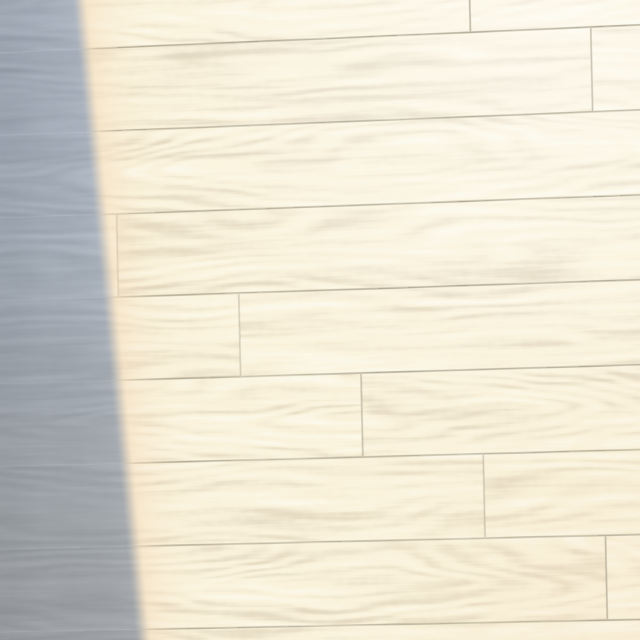
This texture is drawn by a WebGL 1 fragment shader. Its source:

```glsl
precision highp float;
uniform vec2 u_resolution;

#define ROW_HEIGHT 0.1294
#define FIRST_SEAM 0.0819
#define ROW_TILT 0.044
#define TILT_FALLOFF 0.025
#define PLANK_LENGTH 1.123
#define JOINT_START 0.732
#define JOINT_SHIFT 0.191
#define SEAM_WIDTH 0.0011
#define SHADOW_TOP 0.124
#define SHADOW_LEAN 0.1
#define GRAIN_CONTRAST 0.5

const vec3 GRAIN_DARK = vec3(0.885, 0.84, 0.745);
const vec3 CREAM = vec3(0.98, 0.95, 0.86);
const vec3 PALE = vec3(0.985, 0.975, 0.92);
const vec3 SEAM = vec3(0.64, 0.61, 0.53);
const vec3 SHADE_BLUE = vec3(0.62, 0.655, 0.70);
const vec3 SHADE_GRAY = vec3(0.60, 0.615, 0.63);
const vec3 PEACH = vec3(0.96, 0.87, 0.75);
const vec3 GLARE = vec3(1.0, 0.995, 0.98);

float hash(float n) {
  return fract(sin(n * 12.9898 + 4.137) * 4375.85);
}

vec2 gradient(vec2 cell) {
  float angle = 6.2832 * fract(sin(dot(cell, vec2(127.1, 311.7))) * 4375.85);
  return vec2(cos(angle), sin(angle));
}

float noise(vec2 p) {
  vec2 i = floor(p), f = p - i;
  vec2 w = f * f * f * (f * (f * 6.0 - 15.0) + 10.0);
  vec2 e = vec2(1.0, 0.0);
  float low = mix(dot(gradient(i), f), dot(gradient(i + e.xy), f - e.xy), w.x);
  float high = mix(dot(gradient(i + e.yx), f - e.yx), dot(gradient(i + 1.0), f - 1.0), w.x);
  return mix(low, high, w.y);
}

// Wood tone from 0 (dark vein) to 1 (pale streak); p is along and across one plank
float woodGrain(vec2 p, float seed, float arched) {
  vec2 q = p + vec2(17.0, 9.0) * seed;
  float warp = noise(q * vec2(3.0, 1.6));
  float ripple = noise(q * vec2(9.0, 5.0));

  // Straight veins, or nested arches around a heart
  float straight = p.y * 5.0 + warp * 2.6 + ripple * 0.35;
  vec2 heart = vec2(0.45 + 0.25 * hash(seed + 3.0), 0.5 + 0.2 * warp);
  vec2 away = sqrt((p - heart) * (p - heart) + vec2(0.004, 0.003));
  float arches = dot(away, vec2(7.5, 7.0)) + warp * 1.8 + ripple * 0.6;
  float vein = sin(6.2832 * mix(straight, arches, arched));
  vein *= 0.55 + 0.8 * noise(q * vec2(2.0, 4.0) + 31.0);

  float bands = noise(q * vec2(1.6, 4.0) + 7.0);
  float streaks = noise(q * vec2(4.0, 13.0) + 53.0);
  float fibers = noise(q * vec2(14.0, 38.0) + 71.0);
  float detail = 0.42 * vein + 0.75 * bands + 0.65 * streaks + 0.3 * fibers;
  return 0.53 + GRAIN_CONTRAST * detail + 0.12 * (hash(seed) - 0.5);
}

float lineMask(float dist, float pixel) {
  return 1.0 - smoothstep(0.0, SEAM_WIDTH + pixel, dist);
}

void main() {
  vec2 uv = gl_FragCoord.xy / u_resolution;
  float pixel = 1.0 / min(u_resolution.x, u_resolution.y);
  float x = uv.x, down = 1.0 - uv.y;

  // Tilted rows with staggered end joints
  float tilt = ROW_TILT - TILT_FALLOFF * down;
  float rows = (down + x * tilt - FIRST_SEAM) / ROW_HEIGHT + 1.0;
  float row = floor(rows), across = rows - row;
  float along = x - JOINT_START - JOINT_SHIFT * row - 0.003 * across;
  float plank = floor(along / PLANK_LENGTH);
  float fromJoint = along - plank * PLANK_LENGTH;
  float seed = row + 1.7 * plank + 20.0;
  float arched = step(fract(row * 0.6 + 0.1), 0.4);
  float tone = woodGrain(vec2(x, across), seed, arched);
  tone += 0.07 * noise(uv * vec2(75.0, 95.0));

  // Lit boards
  vec3 lit = mix(GRAIN_DARK, CREAM, smoothstep(0.0, 0.6, tone));
  lit = mix(lit, PALE, smoothstep(0.55, 0.95, tone));
  float glare = 1.0 - smoothstep(0.0, 0.75, length(uv - vec2(0.85, 1.0)));
  lit = mix(lit, GLARE, 0.5 * glare);
  lit = mix(lit, PEACH, 0.22 * smoothstep(0.55, 0.0, length(uv - vec2(1.0, 0.0))));

  // Seams and joints, worn unevenly
  float seam = lineMask(min(across, 1.0 - across) * ROW_HEIGHT, pixel);
  float joint = lineMask(min(fromJoint, PLANK_LENGTH - fromJoint), pixel);
  float wear = 0.72 + 0.4 * noise(vec2(x * 9.0, row * 3.7)) - 0.15 * down;
  lit = mix(lit, SEAM, max(seam, 0.85 * joint) * wear);

  // Cast shadow with faint grain and a warm fringe
  float fromEdge = x - SHADOW_TOP - SHADOW_LEAN * down;
  vec3 shade = mix(SHADE_BLUE, SHADE_GRAY, smoothstep(0.2, 1.0, down));
  shade += 0.09 * (tone - 0.45) + 0.025 * seam;
  shade += 0.045 * exp(-abs(fromEdge) * 22.0) - 0.02 * (1.0 - smoothstep(0.0, 0.08, x));
  lit = mix(lit, PEACH, 0.8 * exp(-max(fromEdge, 0.0) / 0.032));
  vec3 color = mix(shade, lit, smoothstep(-0.013, 0.014, fromEdge));

  gl_FragColor = vec4(clamp(color, 0.0, 1.0), 1.0);
}
```
